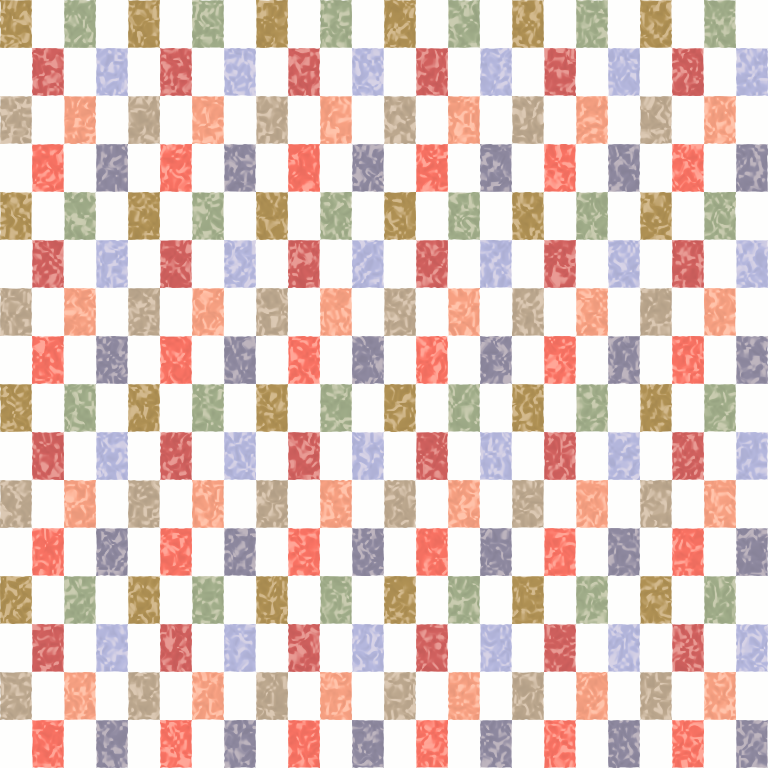
A Shadertoy shader for this pattern:

```glsl
// Checkerboard of tall pastel tiles with a fine pebbled grain on white.

const vec2 GRID = vec2(24.0, 16.0);         // cells across and down
const vec3 PAPER = vec3(0.996, 0.995, 0.993);
const vec3 FLECK = vec3(1.0, 0.94, 0.89);   // light tops of the grain
const float GRAIN_SCALE = 235.0;            // grain cells per canvas height
const float FLECK_AMOUNT = 0.38;
const float SHADE_AMOUNT = 0.12;
const float EDGE_INSET = 0.0005;
const float EDGE_ROUGHNESS = 0.0009;

// Two tile colours for each of the four rows, from the top
const vec3 TILE_COLORS[8] = vec3[8](
    vec3(0.69, 0.57, 0.33), vec3(0.63, 0.68, 0.54),
    vec3(0.82, 0.38, 0.37), vec3(0.71, 0.72, 0.87),
    vec3(0.74, 0.66, 0.56), vec3(0.97, 0.63, 0.51),
    vec3(0.98, 0.45, 0.39), vec3(0.56, 0.54, 0.63));

float hash(vec2 p) {
    return fract(sin(dot(p, vec2(127.1, 311.7))) * 43758.5453);
}

float valueNoise(vec2 p) {
    vec2 i = floor(p);
    vec2 f = fract(p);
    f = f * f * (3.0 - 2.0 * f);
    float bottom = mix(hash(i), hash(i + vec2(1.0, 0.0)), f.x);
    float top = mix(hash(i + vec2(0.0, 1.0)), hash(i + vec2(1.0, 1.0)), f.x);
    return mix(bottom, top, f.y);
}

// Short, bent flecks: value noise on warped coordinates
float pebbleGrain(vec2 p) {
    vec2 q = p * GRAIN_SCALE;
    vec2 bend = vec2(valueNoise(q * 0.4), valueNoise(q * 0.4 + 37.0));
    return valueNoise(q * vec2(1.0, 0.85) + 2.0 * bend);
}

// Signed distance to an axis-aligned box
float boxDistance(vec2 p, vec2 halfSize) {
    vec2 d = abs(p) - halfSize;
    return length(max(d, 0.0)) + min(max(d.x, d.y), 0.0);
}

void mainImage(out vec4 fragColor, in vec2 fragCoord) {
    float pixel = 1.0 / iResolution.y;
    vec2 p = fragCoord * pixel;
    p.y = 1.0 - p.y;

    // Cell index and position from the cell centre
    ivec2 cell = ivec2(floor(p * GRID));
    vec2 local = (fract(p * GRID) - 0.5) / GRID;
    bool isTile = (cell.x + cell.y) % 2 == 0;
    vec3 tileColor = TILE_COLORS[(cell.y % 4) * 2 + (cell.x % 4) / 2];

    // Grain: light flecks over slightly uneven colour
    float grain = pebbleGrain(p);
    float fleck = smoothstep(0.48, 0.85, grain);
    tileColor *= 1.0 + SHADE_AMOUNT * (grain - 0.5);
    tileColor = mix(tileColor, FLECK, FLECK_AMOUNT * fleck);

    // Slightly ragged tile outline
    float ragged = EDGE_ROUGHNESS * (valueNoise(p * GRAIN_SCALE + 91.0) - 0.5);
    float d = boxDistance(local, 0.5 / GRID - EDGE_INSET) + ragged;
    float coverage = 1.0 - smoothstep(-0.5 * pixel, 0.5 * pixel, d);

    vec3 color = isTile ? mix(PAPER, tileColor, coverage) : PAPER;
    fragColor = vec4(color, 1.0);
}
```
